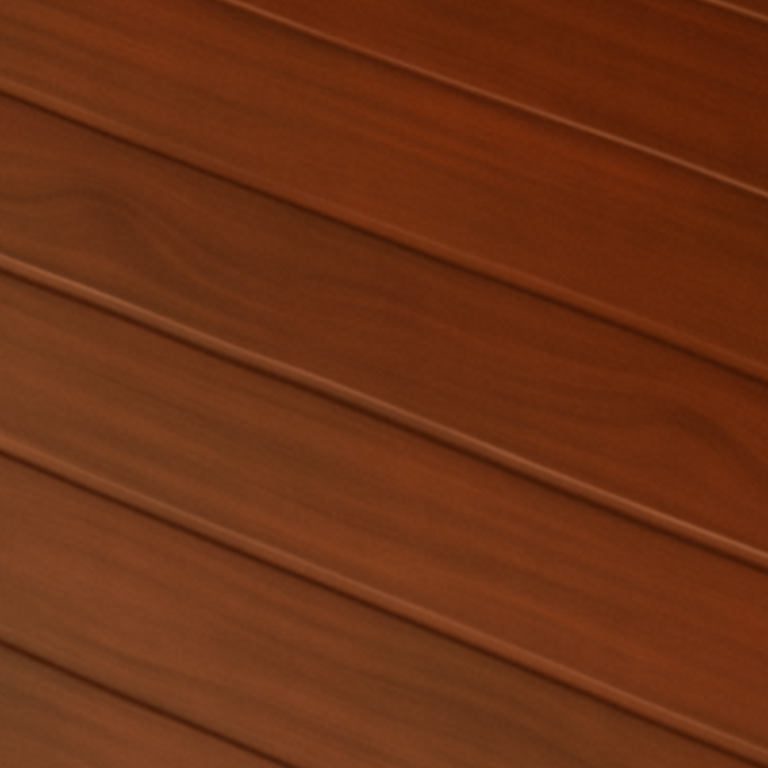
Reproduce this texture procedurally as a three.js fragment shader.

```glsl
// Slanted polished wood planks, slightly fanned by perspective.
// A quadratic maps the canvas to plank numbers; stretched value noise makes
// the grain, bumps bend it into knots, and soft profiles shape each seam.
varying vec2 vUv;

const vec3 WARM_BROWN = vec3(0.472, 0.262, 0.142);
const vec3 DEEP_RED = vec3(0.412, 0.150, 0.034);
const vec3 SEAM_DARK = vec3(0.245, 0.085, 0.015);
const vec3 GLOSS = vec3(0.640, 0.385, 0.245);

float hash(vec2 p) {
  vec3 q = fract(p.xyx * 0.1031);
  q += dot(q, q.yzx + 33.33);
  return fract((q.x + q.y) * q.z);
}

float noise(vec2 p) {
  vec2 cell = floor(p);
  vec2 f = fract(p);
  f = f * f * (3.0 - 2.0 * f);
  float low = mix(hash(cell), hash(cell + vec2(1.0, 0.0)), f.x);
  float high = mix(hash(cell + vec2(0.0, 1.0)), hash(cell + 1.0), f.x);
  return mix(low, high, f.y);
}

float bell(float x, float width) {
  float r = x / width;
  return exp(-r * r);
}

// Plank number, growing downward; whole numbers lie on the seams.
float plankCoord(vec2 uv) {
  float drop = 1.0 - uv.y - 0.120 - 0.378 * uv.x;
  float spacing = 0.2255 + 0.0165 * uv.x;
  return 2.0 * drop / (spacing + sqrt(spacing * spacing + 0.018 * drop));
}

// Returns grain bend in x and knot darkness in y.
vec2 knots(float along, float across) {
  vec2 result = vec2(0.0);
  for (int i = 0; i < 3; i++) {
    float k = float(i);
    vec2 d = vec2(along - 0.143 - 0.3775 * k, across - 0.42);
    float strength = 0.4 + 0.6 * abs(k - 1.0);
    result.x += strength * 0.24 * bell(length(d * vec2(2.6, 1.0)), 0.24);
    result.y += strength * bell(length(d * vec2(2.4, 1.0)), 0.11);
  }
  return result;
}

// Broad streaks, bands, fine fibres and faint cross figure, centred on zero.
float grain(float along, float across, float id) {
  vec2 p = vec2(along, across) + vec2(id * 7.3 + 20.0, 40.0);
  p.y += 0.14 * (noise(p * vec2(4.0, 1.8)) - 0.5);
  float streaks = noise(p * vec2(2.8, 8.0)) - 0.5;
  float bands = noise(p * vec2(4.0, 17.0) + 11.0) - 0.5;
  float fibres = noise(p * vec2(9.0, 42.0)) - 0.5;
  float figure = noise(p * vec2(30.0, 4.0)) - 0.5;
  return 0.08 * streaks + 0.13 * bands + 0.05 * fibres + 0.035 * figure;
}

vec3 plankColor(vec2 uv, float n) {
  float id = floor(n);
  float f = n - id;
  float glow = uv.x + uv.y;
  vec3 color = mix(WARM_BROWN, DEEP_RED, smoothstep(0.0, 1.8, glow));

  // Plank tone, darker corners and a slight rise in light across the plank
  color *= mix(0.985, 1.01, mod(id, 2.0)) * (0.985 + 0.03 * f);
  color *= 1.0 - 0.10 * smoothstep(1.4, 2.0, glow);
  color *= 1.0 - 0.07 * (1.0 - smoothstep(0.0, 0.35, glow));

  float knotted = 1.0 - step(0.5, abs(id));
  vec2 knot = knots(uv.x, f) * knotted;
  float figure = grain(uv.x, n + knot.x, id);
  color *= 1.0 + figure - 0.11 * knot.y - 0.035 * knotted;
  color.r += 0.035 * (noise(uv * vec2(5.0, 7.0) + id * 5.0) - 0.5);
  return color;
}

// Shadow groove with a rounded, partly glossy edge above it.
vec3 addSeam(vec3 color, vec2 uv, float n) {
  float id = floor(n + 0.5);
  float s = n - id;
  float lower = smoothstep(-1.0, 0.0, id);
  float shine = mix(0.22, 1.0, step(0.5, mod(id, 3.0)));
  shine *= 1.0 - 0.35 * step(1.5, id);
  float wear = 0.45 + 0.75 * noise(vec2(uv.x * 9.0, id * 3.7 + 20.0));
  wear *= mix(0.75 + 0.55 * uv.x, 1.0, lower);

  float edge = smoothstep(-0.105, -0.080, s) * (1.0 - smoothstep(-0.045, -0.012, s));
  float rim = bell(s + mix(0.035, 0.080, lower), mix(0.018, 0.017, lower));
  float groove = bell(s - 0.004, 0.022) * mix(0.34, 0.74, lower);
  float shadow = bell(s - 0.020, 0.060) * 0.09;
  float recess = bell(s + 0.130, 0.030) * 0.06 * shine;

  color *= 1.0 - shadow - recess;
  color = mix(color, GLOSS, edge * shine * lower * 0.22);
  color = mix(color, SEAM_DARK, groove);
  return mix(color, GLOSS, clamp(rim * shine * wear * 0.55, 0.0, 1.0));
}

void main() {
  // Small wobble keeps the seams from looking ruled
  float n = plankCoord(vUv);
  n += 0.016 * (noise(vec2(vUv.x * 7.0, floor(n + 0.5) * 4.0 + 30.0)) - 0.5);

  vec3 color = addSeam(plankColor(vUv, n), vUv, n);
  color += 0.016 * (noise(vUv * 200.0) - 0.5);
  gl_FragColor = vec4(clamp(color, 0.0, 1.0), 1.0);
}
```
